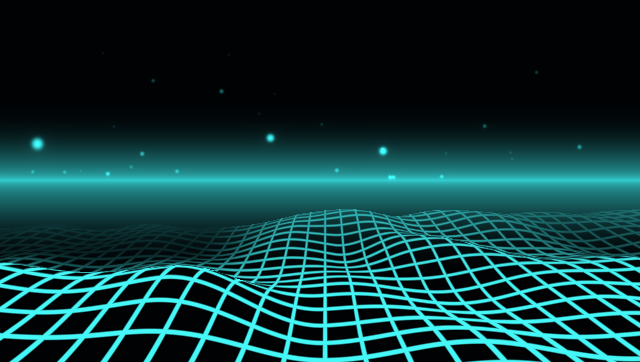
This background is drawn by a Shadertoy shader. Its source:

```glsl
// A glowing wire grid over rolling hills, below a cyan horizon with drifting motes.
// The hills are a height field marched in depth; grid lines get their screen width
// from the analytic slope of the hit point, and the glow is a sum of falloffs.

#define HORIZON 0.502
#define CENTER_X 0.508
#define CAMERA_HEIGHT 4.25
#define NEAR_Z 5.0
#define FAR_Z 30.0
#define MARCH_STEPS 110
#define LINE_WIDTH 0.062
#define MOTE_COUNT 26
#define GRID_COLOR vec3(0.27, 0.97, 0.97)
#define GLOW_COLOR vec3(0.25, 1.0, 1.0)
#define NIGHT_COLOR vec3(0.0, 0.006, 0.012)

float hash(float n) {
    return fract(sin(n * 12.99 + 4.1) * 4375.85);
}

float bump(float d, float width) {
    return exp(-d * d / (width * width));
}

// Height of the ground at p = (across, depth)
float terrain(vec2 p) {
    float back = bump(p.y - 25.0, 5.0) * mix(0.9, 2.0, smoothstep(-6.0, -1.5, p.x));
    back *= 1.0 + 0.1 * sin(0.6 * p.x + 1.5);
    float left = 1.25 * bump(p.y - 12.0, 2.8) * (1.0 - smoothstep(-5.0, 0.0, p.x));
    float ridge = p.y - 18.0 + 0.45 * (p.x - 4.5);
    float right = 0.9 * bump(ridge, 3.0) * smoothstep(0.5, 4.0, p.x);
    float ripple = 0.15 * sin(0.9 * p.x + 0.5 * p.y) + 0.1 * sin(0.6 * p.x - 0.8 * p.y);
    return back + left + right + ripple;
}

// Ray height above the ground at depth z, for screen direction ray
float clearance(vec2 ray, float z) {
    return CAMERA_HEIGHT + ray.y * z - terrain(vec2(ray.x * z, z));
}

// Depth of the first ground hit, or -1
float marchGround(vec2 ray) {
    float stepZ = (FAR_Z - NEAR_Z) / float(MARCH_STEPS);
    float z = NEAR_Z;
    for (int i = 0; i < MARCH_STEPS; i++) {
        z += stepZ;
        if (clearance(ray, z) < 0.0) {
            float lo = z - stepZ, hi = z;
            for (int k = 0; k < 7; k++) {
                float mid = 0.5 * (lo + hi);
                if (clearance(ray, mid) < 0.0) hi = mid; else lo = mid;
            }
            return hi;
        }
    }
    return -1.0;
}

// Line at each whole number; rate = change of coord per canvas height
float gridLine(float coord, float rate, float z, float pixel) {
    float d = abs(fract(coord + 0.5) - 0.5);
    float halfWidth = min(LINE_WIDTH / z * rate, 0.2);
    float soft = max(pixel * rate, 0.3 * halfWidth);
    float line = 1.0 - smoothstep(halfWidth - soft, halfWidth + soft, d);
    return mix(line, 2.0 * halfWidth, smoothstep(0.3, 0.7, pixel * rate));
}

float groundGrid(vec2 ray, float pixel) {
    float z = marchGround(ray);
    if (z < 0.0) return 0.0;
    vec2 p = vec2(ray.x * z, z);

    // Screen derivatives of the hit point
    vec2 e = vec2(0.02, 0.0);
    vec2 slope = vec2(terrain(p + e) - terrain(p - e),
                      terrain(p + e.yx) - terrain(p - e.yx)) / (2.0 * e.x);
    float descent = min(ray.y - slope.x * ray.x - slope.y, -0.02);
    vec2 depthRate = vec2(slope.x, -1.0) * z / descent;
    vec2 acrossRate = vec2(z, 0.0) + ray.x * depthRate;
    float lines = max(gridLine(p.x, length(acrossRate), z, pixel),
                      gridLine(p.y, length(depthRate), z, pixel));

    // Fade with depth and toward the far sides
    float sides = 0.85 * smoothstep(2.0, 8.0, -p.x) + 0.6 * smoothstep(5.0, 16.0, p.x);
    float fade = mix(1.0, 0.62, smoothstep(12.0, 25.0, z));
    fade *= 1.0 - sides * smoothstep(14.0, 20.0, z);
    return lines * fade * (1.0 - smoothstep(25.5, FAR_Z, z));
}

float horizonGlow(float h) {
    float haze = h > 0.0 ? bump(h, 0.1) : bump(h, 0.12);
    return 0.46 * haze + 0.34 * exp(-abs(h) / 0.018);
}

float mote(vec2 uv, vec2 center, float radius) {
    float d = length(uv - center) / radius;
    return exp(-d * d * d) + 0.15 * exp(-d);
}

float motes(vec2 uv, float aspect) {
    float sum = 0.0;
    // Three large motes on a shallow arc
    for (int i = 0; i < 3; i++) {
        float n = float(i);
        vec2 arc = vec2(0.0586 + n * (0.458 - 0.094 * n), 0.603 + n * (0.042 - 0.026 * n));
        sum += 0.75 * mote(uv, arc * vec2(aspect, 1.0), i == 0 ? 0.016 : 0.011);
    }
    // Small faint motes, denser near the horizon
    for (int i = 0; i < MOTE_COUNT; i++) {
        float n = float(i);
        float rise = hash(n + 31.0);
        vec2 center = vec2(hash(n) * aspect, 0.51 + 0.4 * rise * rise);
        float size = hash(n + 67.0);
        sum += mix(0.08, 0.4, size * size) * mote(uv, center, mix(0.003, 0.006, size));
    }
    return sum;
}

void mainImage(out vec4 fragColor, in vec2 fragCoord) {
    float aspect = iResolution.x / iResolution.y;
    vec2 uv = fragCoord / iResolution.y;
    vec2 ray = uv - vec2(CENTER_X * aspect, HORIZON);

    vec3 color = NIGHT_COLOR + GLOW_COLOR * horizonGlow(ray.y);
    if (ray.y < -0.03) color = mix(color, GRID_COLOR, groundGrid(ray, 1.0 / iResolution.y));
    color += GLOW_COLOR * motes(uv, aspect);
    fragColor = vec4(clamp(color, 0.0, 1.0), 1.0);
}
```
